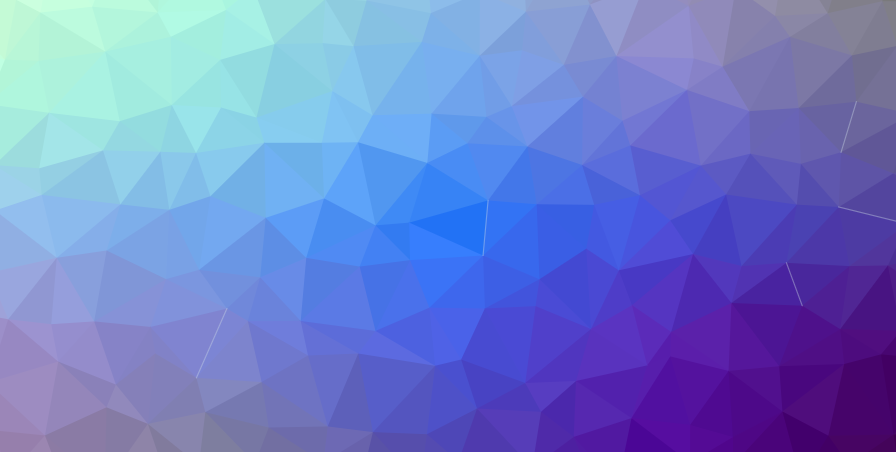
A WebGL 2 fragment shader for this background:

```glsl
#version 300 es
precision highp float;
// Low-poly background: a jittered grid of vertices is cut into flat triangles,
// each filled with the colour a smooth two-way gradient has at its centre.
// A few hairline seams shine through between neighbouring facets.
uniform vec2 u_resolution;
out vec4 fragColor;

const float CELLS_HIGH = 8.58;

vec2 hash2(vec2 p) {
  vec3 h = fract(p.xyx * vec3(0.1031, 0.1030, 0.0973));
  h += dot(h, h.yzx + 33.33);
  return fract((h.xx + h.yz) * h.zy);
}

float cross2(vec2 a, vec2 b) { return a.x * b.y - a.y * b.x; }

// Five evenly spaced stops, t from 0 to 4
vec3 ramp(float t, vec3 a, vec3 b, vec3 c, vec3 d, vec3 e) {
  vec4 k = clamp(t - vec4(0.0, 1.0, 2.0, 3.0), 0.0, 1.0);
  return mix(mix(mix(mix(a, b, k.x), c, k.y), d, k.z), e, k.w);
}

// Mint to grey on top, azure in the middle, mauve to violet below
vec3 gradient(vec2 uv) {
  vec2 t = clamp(uv, 0.0, 1.0) * 4.0;
  vec3 top = ramp(t.x, vec3(0.80, 1.0, 0.85), vec3(0.66, 0.96, 0.87),
    vec3(0.53, 0.72, 0.90), vec3(0.60, 0.57, 0.76), vec3(0.49, 0.49, 0.50));
  vec3 upper = ramp(t.x, vec3(0.68, 0.97, 0.87), vec3(0.58, 0.88, 0.90),
    vec3(0.42, 0.65, 0.95), vec3(0.47, 0.46, 0.82), vec3(0.42, 0.40, 0.58));
  vec3 middle = ramp(t.x, vec3(0.57, 0.73, 0.92), vec3(0.44, 0.65, 0.93),
    vec3(0.15, 0.48, 0.99), vec3(0.28, 0.30, 0.84), vec3(0.31, 0.24, 0.62));
  vec3 lower = ramp(t.x, vec3(0.63, 0.57, 0.80), vec3(0.48, 0.51, 0.82),
    vec3(0.28, 0.36, 0.89), vec3(0.36, 0.13, 0.69), vec3(0.28, 0.02, 0.45));
  vec3 bottom = ramp(t.x, vec3(0.60, 0.50, 0.68), vec3(0.50, 0.50, 0.62),
    vec3(0.32, 0.28, 0.70), vec3(0.32, 0.02, 0.60), vec3(0.25, 0.0, 0.32));
  return ramp(t.y, top, upper, middle, lower, bottom);
}

vec2 meshVertex(vec2 id) {
  return id + (hash2(id + 40.0) - 0.5) * 0.62;
}

// Signed distance to the side ab, positive towards the inner side
float sideDistance(vec2 p, vec2 a, vec2 b, float winding) {
  return winding * cross2(b - a, p - a) / length(b - a);
}

float segmentDistance(vec2 p, vec2 a, vec2 b) {
  vec2 ab = b - a;
  return length(p - a - ab * clamp(dot(p - a, ab) / dot(ab, ab), 0.0, 1.0));
}

// Adds one facet, weighted by how much of the pixel it covers
void addFacet(inout vec4 sum, vec2 p, vec2 a, vec2 b, vec2 c, vec2 size, float px) {
  float winding = sign(cross2(b - a, c - a));
  float inside = min(sideDistance(p, a, b, winding),
    min(sideDistance(p, b, c, winding), sideDistance(p, c, a, winding)));
  float cover = clamp(0.5 + inside / px, 0.0, 1.0);
  if (cover > 0.0) {
    vec2 centre = (a + b + c) / 3.0;
    float shade = (hash2(floor(centre * 16.0) + 7.0).x - 0.5) * 0.05;
    sum += cover * vec4(gradient(centre / size) + shade, 1.0);
  }
}

void main() {
  // Mesh space: one unit per cell, y running down from the top edge
  float px = CELLS_HIGH / u_resolution.y;
  vec2 size = u_resolution * px;
  vec2 p = vec2(gl_FragCoord.x, u_resolution.y - gl_FragCoord.y) * px;

  // Facets of the surrounding cells, each split along its shorter diagonal
  vec4 sum = vec4(0.0);
  for (int j = -1; j <= 1; j++) {
    for (int i = -1; i <= 1; i++) {
      vec2 id = floor(p) + vec2(i, j);
      vec2 a = meshVertex(id);
      vec2 b = meshVertex(id + vec2(1.0, 0.0));
      vec2 c = meshVertex(id + 1.0);
      vec2 d = meshVertex(id + vec2(0.0, 1.0));
      if (distance(a, c) < distance(b, d)) {
        addFacet(sum, p, a, b, c, size, px);
        addFacet(sum, p, a, c, d, size, px);
      } else {
        addFacet(sum, p, a, b, d, size, px);
        addFacet(sum, p, b, c, d, size, px);
      }
    }
  }
  vec3 color = sum.rgb / max(sum.a, 0.001);

  // Pale seams: grid vertex, then the step to its neighbour
  vec4 seams[5] = vec4[5](vec4(9, 4, 0, 1), vec4(16, 2, 0, 1),
    vec4(16, 4, 1, 0), vec4(15, 5, 0, 1), vec4(4, 6, 0, 1));
  for (int i = 0; i < 5; i++) {
    vec4 s = seams[i];
    float d = segmentDistance(p, meshVertex(s.xy), meshVertex(s.xy + s.zw));
    color = mix(color, vec3(0.8, 0.85, 0.9), 0.4 * clamp(0.5 + (0.011 - d) / px, 0.0, 1.0));
  }
  fragColor = vec4(clamp(color, 0.0, 1.0), 1.0);
}
```
